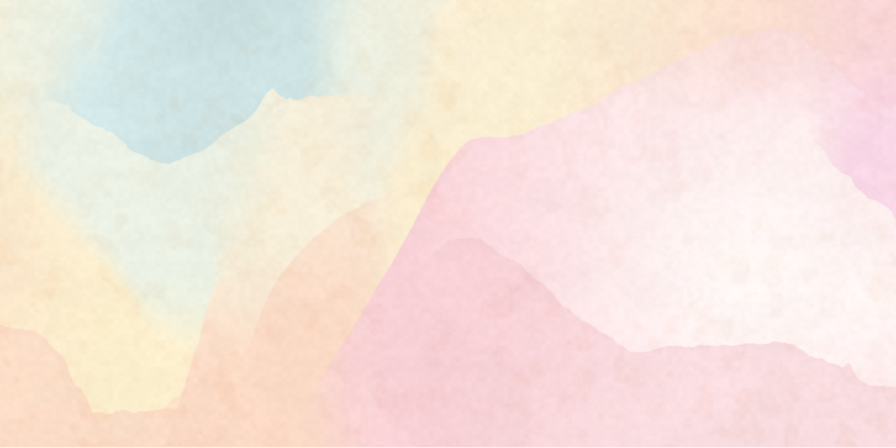
Reproduce this background procedurally as a WebGL 2 fragment shader.

```glsl
#version 300 es
precision highp float;
// Pastel watercolour hills in layered washes on softly mottled paper.

#define EDGE_WOBBLE 0.032
#define WASH_WOBBLE 0.12
#define GRAIN 0.036
#define MOTTLE 0.045
#define BLOOM 0.008
#define RIM 0.009

uniform vec2 u_resolution;
out vec4 outColor;

const vec3 CREAM  = vec3(0.97, 0.935, 0.85);
const vec3 YELLOW = vec3(0.99, 0.94, 0.81);
const vec3 PEACH  = vec3(0.985, 0.855, 0.775);
const vec3 MINT   = vec3(0.92, 0.945, 0.895);
const vec3 BLUE   = vec3(0.815, 0.90, 0.90);
const vec3 PINK   = vec3(0.975, 0.825, 0.845);
const vec3 BLUSH  = vec3(0.99, 0.895, 0.905);
const vec3 LILAC  = vec3(0.98, 0.845, 0.905);
const vec3 WHITE  = vec3(1.0, 0.975, 0.965);

float hash(vec2 p) {
    vec3 q = fract(p.xyx * 0.1031);
    q += dot(q, q.yzx + 33.33);
    return fract((q.x + q.y) * q.z);
}

float noise(vec2 p) {
    vec2 i = floor(p), f = fract(p);
    f = f * f * (3.0 - 2.0 * f);
    return mix(mix(hash(i), hash(i + vec2(1, 0)), f.x),
               mix(hash(i + vec2(0, 1)), hash(i + vec2(1, 1)), f.x), f.y);
}

float fbm(vec2 p) {
    float sum = 0.0, amp = 0.5;
    for (int i = 0; i < 4; i++) {
        sum += amp * noise(p);
        p = p * 2.03 + 17.0;
        amp *= 0.5;
    }
    return sum / 0.9375;
}

float bump(float x, float centre, float width) {
    float t = (x - centre) / width;
    return exp(-t * t);
}

// Antialiased coverage of the region where d is positive
float cover(float d) {
    float w = max(fwidth(d), 0.002);
    return smoothstep(-w, w, d);
}

// Lays a wash over the colour, slightly darker along its wet edge
vec3 wash(vec3 under, vec3 paint, float d, float strength) {
    float rim = RIM * exp(-abs(d) * 70.0);
    return mix(under, paint - rim, cover(d) * strength);
}

void main() {
    vec2 p = gl_FragCoord.xy / u_resolution * vec2(2.0, 1.0);
    float wobble = (fbm(p * 16.0 + 5.0) - 0.5) * EDGE_WOBBLE;
    float drift = (fbm(p * 4.0 + 40.0) - 0.5) * WASH_WOBBLE;
    float x = p.x + wobble * 0.6, y = p.y + wobble;
    float sx = p.x + drift, sy = p.y + drift;

    // Ground: cream and yellow, turning peach and pink to the upper right
    vec3 col = mix(YELLOW, CREAM, 0.5 * smoothstep(0.2, 0.9, sy));
    col = mix(col, PEACH, 0.4 * bump(sx, 0.0, 0.14) * bump(sy, 0.42, 0.22));
    vec3 dusk = mix(mix(PEACH, BLUSH, 0.3), PINK, smoothstep(1.65, 2.0, sx));
    col = mix(col, dusk, 0.9 * smoothstep(1.15, 1.75, sx - 0.25 * (sy - 0.9)));

    // Mint veil, a wedge narrowing toward the lower left
    float veilLeft = max(0.1, 0.55 - 0.71 * p.y);
    float veil = smoothstep(-0.05, 0.05, sx - veilLeft)
               * (1.0 - smoothstep(-0.04, 0.03, sx - 0.7 - 0.31 * p.y));
    col = mix(col, mix(MINT, CREAM, 0.6 * smoothstep(0.7, 1.0, sx)), veil * smoothstep(0.14, 0.4, p.y));
    col = mix(col, MINT, 0.8 * bump(sx, 0.1, 0.16) * smoothstep(0.62, 0.95, sy));

    // Blue pool with a scalloped lower shore
    float shore = 0.79 - 0.15 * bump(x, 0.375, 0.18) + 0.04 * bump(x, 0.605, 0.028);
    float pool = smoothstep(0.1, 0.24, sx - 0.15 * (p.y - 0.8))
               * (1.0 - smoothstep(0.66, 0.82, sx - 0.15 * (p.y - 0.8)));
    vec3 poolTint = BLUE + 0.02 * bump(sx, 0.2, 0.1) - 0.025 * bump(sx, 0.52, 0.18) * smoothstep(0.75, 1.0, sy);
    col = wash(col, poolTint, y - shore, pool);

    // Cream hill beneath the pool, its flank dissolving upward
    float blur = mix(0.003, 0.1, smoothstep(0.3, 0.6, p.y));
    float flank = smoothstep(-blur, blur, x - 0.37 - 0.3 * y);
    vec3 hill = mix(PEACH, CREAM, smoothstep(0.08, 0.5, sy));
    col = wash(col, hill, shore - y, 0.95 * flank * (1.0 - smoothstep(0.75, 0.94, sx)));

    // Peach hill
    float peachRidge = 0.59 * pow(max((x - 0.55) / 0.35, 0.001), 0.28);
    vec3 peachTint = mix(PEACH, CREAM, 0.45 * smoothstep(0.3, 0.6, sy));
    col = wash(col, peachTint, peachRidge - y, 0.8 * (1.0 - smoothstep(0.8, 0.95, sx)));

    // Warm floor and the small mound in the lower left corner
    float floorFade = smoothstep(0.35, 0.6, sx) * (1.0 - smoothstep(0.02, 0.3, sy));
    col = mix(col, PEACH, floorFade);
    col = wash(col, PEACH, 0.022 + 0.12 * smoothstep(0.27, 0.45, x) - y, 0.55);
    float mound = 0.275 * (1.0 - smoothstep(0.05, 0.31, x)) - 0.005;
    col = wash(col, mix(PEACH, YELLOW, 0.1), mound - y, 0.9);

    // Great pink hill, paling to a white glow on the right
    float ridge = 0.32 * smoothstep(0.58, 0.86, x) + 0.37 * smoothstep(0.78, 1.07, x)
                + 0.24 * smoothstep(1.06, 1.74, x) - 0.17 * smoothstep(1.76, 2.0, x);
    vec3 rose = mix(PINK, BLUSH, smoothstep(0.9, 1.4, sx + 0.25 * (sy - 0.4)));
    vec2 toGlow = (vec2(sx, sy) - vec2(1.7, 0.41)) / vec2(0.32, 0.31);
    rose = mix(rose, WHITE, exp(-dot(toGlow, toGlow)));
    rose = mix(rose, WHITE, 0.7 * bump(sx, 2.0, 0.2) * bump(sy, 0.32, 0.2));
    rose = mix(rose, LILAC, 0.4 * bump(sx, 1.72, 0.16) * smoothstep(0.7, 0.95, sy));
    rose = mix(rose, PEACH, 0.35 * (1.0 - smoothstep(0.65, 0.9, sx)));
    float roseFade = smoothstep(0.62, 0.8, sx) * (1.0 - 0.45 * smoothstep(1.2, 1.5, sx) * smoothstep(0.68, 0.9, sy));
    col = wash(col, rose, ridge - y, roseFade);

    // Lilac corner hanging over the glow
    float hem = 0.52 + 0.85 * (2.0 - x);
    float lilacFade = smoothstep(1.76, 1.9, sx) * (1.0 - smoothstep(0.64, 0.95, sy));
    col = wash(col, LILAC, y - hem, lilacFade);

    // Foreground pink ridge
    float front = 0.23 + 0.24 * bump(x, 1.05, 0.21) - 0.025 * bump(x, 1.41, 0.06)
                - 0.09 * smoothstep(1.75, 1.95, x) + 0.03 * bump(x, 1.895, 0.014);
    vec3 frontTint = mix(PINK - 0.006, BLUSH - 0.01, 0.75 * smoothstep(0.95, 1.65, sx - 0.4 * (sy - 0.2)));
    col = wash(col, frontTint, front - y, smoothstep(0.82, 1.02, sx));

    // Paper: faint dried blooms, warm mottling, bands and fine grain
    col += BLOOM * (cover(fbm(p * 4.5 + 90.0) - 0.52) - 0.5);
    float stain = smoothstep(0.48, 0.75, fbm(p * 26.0 + 70.0)) * fbm(p * 5.0);
    col -= MOTTLE * stain * vec3(0.2, 0.7, 1.0);
    col += GRAIN * (fbm(p * 85.0) - 0.5) + 0.01 * (noise(p * vec2(3.0, 28.0)) - 0.5);
    col = mix(WHITE, col, smoothstep(0.0, 0.004, p.y));
    outColor = vec4(clamp(col, 0.0, 1.0), 1.0);
}
```
